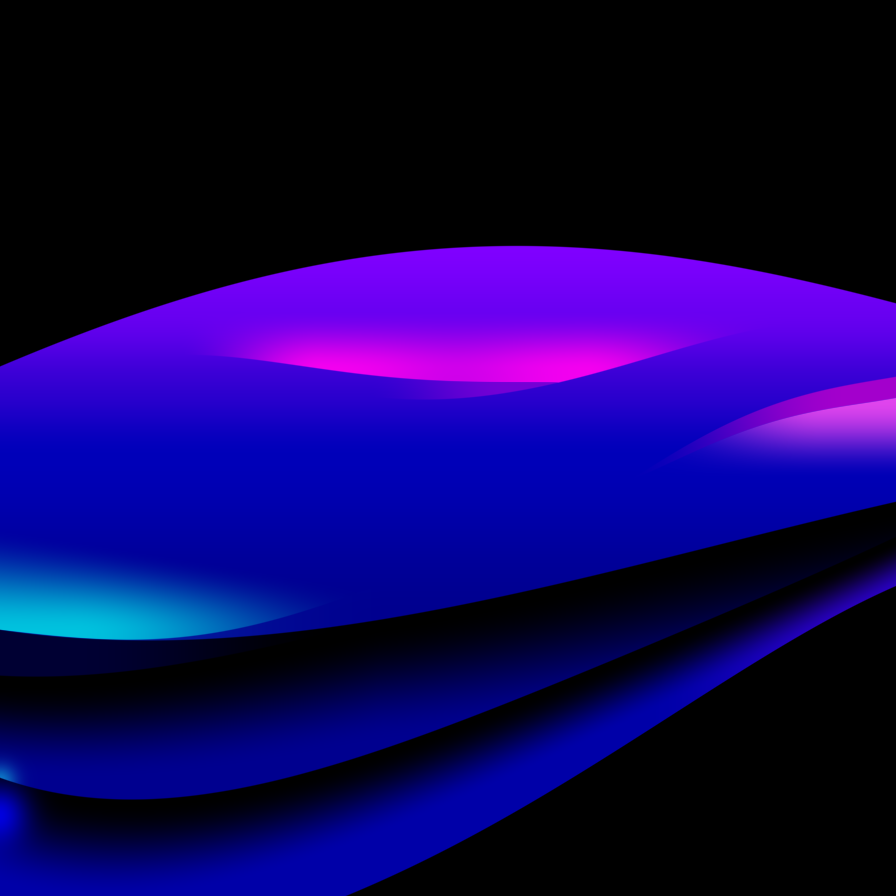
This background is drawn by a WebGL 1 fragment shader. Its source:

```glsl
precision highp float;
uniform vec2 u_resolution;

// Sheet colours
const vec3 VIOLET = vec3(0.50, 0.0, 1.0);
const vec3 INDIGO = vec3(0.40, 0.0, 0.94);
const vec3 ROYAL = vec3(0.20, 0.0, 0.82);
const vec3 BLUE = vec3(0.0, 0.0, 0.73);
const vec3 DEEP_BLUE = vec3(0.0, 0.0, 0.56);
const vec3 NAVY = vec3(0.0, 0.0, 0.20);
const vec3 LOW_BLUE = vec3(0.0, 0.0, 0.66);
const vec3 LOW_VIOLET = vec3(0.16, 0.0, 0.76);

// Glow colours
const vec3 MAGENTA = vec3(0.96, 0.0, 0.94);
const vec3 PLUM = vec3(0.52, 0.0, 0.84);
const vec3 ORCHID = vec3(0.64, 0.0, 0.80);
const vec3 PINK = vec3(0.88, 0.27, 0.93);
const vec3 CYAN = vec3(0.0, 0.76, 0.87);
const vec3 TEAL_BLUE = vec3(0.02, 0.16, 0.64);
const vec3 GLINT = vec3(0.05, 0.48, 0.78);

const vec2 FULL = vec2(0.0, 1.0);
const vec2 LEFT_FOLD_SPAN = vec2(0.208, 0.625);
const vec2 RIGHT_FOLD_SPAN = vec2(0.417, 0.9375);
const vec2 PETAL_SPAN = vec2(0.703, 1.0);
const vec2 CYAN_SPAN = vec2(0.0, 0.469);

// Smooth curve through five equally spaced depths, held flat outside its span
float curve(float x, vec2 span, float start, vec4 next) {
  float t = 4.0 * clamp((x - span.x) / (span.y - span.x), 0.0, 1.0);
  vec4 d1 = next - vec4(start, next.xyz);
  vec3 d2 = d1.yzw - d1.xyz;
  vec2 d3 = d2.yz - d2.xy;
  float d4 = d3.y - d3.x;
  return start + t * (d1.x + (t - 1.0) / 2.0 *
    (d2.x + (t - 2.0) / 3.0 * (d3.x + (t - 3.0) / 4.0 * d4)));
}

// Coverage of the area beneath an edge
float below(float depth, float edge) {
  float soft = 0.9 / min(u_resolution.x, u_resolution.y);
  return smoothstep(-soft, soft, depth - edge);
}

vec3 bodyGradient(float y) {
  vec3 c = mix(VIOLET, INDIGO, smoothstep(0.27, 0.37, y));
  c = mix(c, ROYAL, smoothstep(0.35, 0.44, y));
  c = mix(c, BLUE, smoothstep(0.42, 0.51, y));
  return mix(c, DEEP_BLUE, smoothstep(0.49, 0.69, y));
}

vec3 paintBody(float x, float y) {
  vec3 c = bodyGradient(y);

  // Magenta glow behind two crossing folds
  float leftFold = curve(x, LEFT_FOLD_SPAN, 0.396, vec4(0.405, 0.419, 0.426, 0.427));
  float rightFold = curve(x, RIGHT_FOLD_SPAN, 0.443, vec4(0.441, 0.413, 0.376, 0.359));
  float window = smoothstep(0.20, 0.36, x) * (1.0 - smoothstep(0.65, 0.88, x));
  float dip = 1.0 - 0.2 * exp(-pow((x - 0.51) / 0.08, 2.0));
  float glow = smoothstep(0.345, 0.413, y) * window * dip;
  float overFold = 1.0 - below(y, min(leftFold, rightFold));
  c = mix(c, MAGENTA, glow * overFold);
  float lens = below(y, leftFold) * (1.0 - below(y, rightFold));
  c = mix(c, PLUM, lens * smoothstep(0.41, 0.57, x) * 0.8);

  // Pink petal at the right
  float outer = curve(x, PETAL_SPAN, 0.536, vec4(0.491, 0.456, 0.434, 0.4205));
  float inner = curve(x, PETAL_SPAN, 0.536, vec4(0.503, 0.474, 0.456, 0.444));
  float reach = smoothstep(0.70, 0.95, x);
  float rim = below(y, outer) * (1.0 - below(y, inner));
  c = mix(c, ORCHID, rim * reach);
  float blush = below(y, inner) * (1.0 - smoothstep(0.445, 0.535, y));
  c = mix(c, PINK, blush * smoothstep(0.70, 0.92, x));

  // Cyan pool at the lower left
  float pool = curve(x, CYAN_SPAN, 0.703, vec4(0.7135, 0.707, 0.678, 0.637));
  float fade = 1.0 - smoothstep(0.08, 0.44, x);
  float light = smoothstep(0.59 + 0.16 * x, 0.705, y) * fade;
  vec3 beneath = mix(c, TEAL_BLUE, 0.8 * fade);
  return mix(mix(c, CYAN, light), beneath, below(y, pool));
}

void main() {
  vec2 uv = gl_FragCoord.xy / u_resolution;
  float x = uv.x;
  float y = 1.0 - uv.y;

  // Sheet edges, as depths from the top
  float crest = curve(x, FULL, 0.409, vec4(0.320, 0.277, 0.2865, 0.3385));
  float bodyEdge = curve(x, FULL, 0.703, vec4(0.712, 0.678, 0.621, 0.560));
  float tuck = curve(x, FULL, 0.754, vec4(0.732, 0.671, 0.600, 0.520));
  float midEdge = curve(x, FULL, 0.868, vec4(0.883, 0.810, 0.709, 0.599));
  float lowEdge = curve(x, FULL, 1.107, vec4(1.048, 0.947, 0.798, 0.654));

  // Lowest sheet, shaded by the one above
  float lowLight = smoothstep(0.005, mix(0.12, 0.06, x), y - midEdge);
  vec3 low = mix(LOW_BLUE, LOW_VIOLET, smoothstep(0.72, 0.95, x)) * lowLight;
  low += BLUE * exp(-pow(length(vec2(x, y - 0.905)) / 0.032, 2.0));
  low *= 1.0 - below(y, lowEdge);

  // Middle sheet with its tucked strip
  float shadowTop = max(tuck, bodyEdge);
  vec3 mid = DEEP_BLUE * smoothstep(0.01, mix(0.11, 0.17, x), y - shadowTop);
  vec3 strip = NAVY * (1.0 - smoothstep(0.08, 0.38, x));
  mid = mix(strip, mid, below(y, shadowTop));
  mid = mix(mid, GLINT, exp(-pow(length(vec2(x, y - 0.872)) / 0.018, 2.0)));

  vec3 color = mix(mid, low, below(y, midEdge));
  color = mix(paintBody(x, y), color, below(y, bodyEdge));
  gl_FragColor = vec4(color * below(y, crest), 1.0);
}
```
